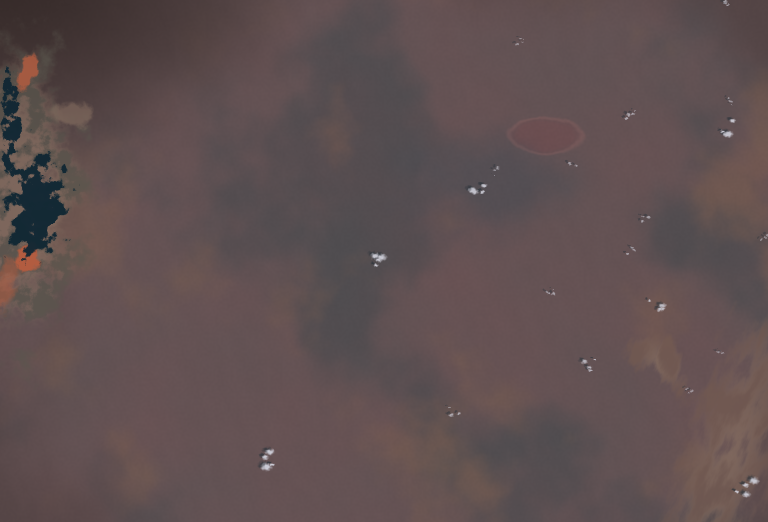
Write a Shadertoy shader that draws this texture.

```glsl
// Hazy mauve-brown drylands from high above: a dark lake, orange dunes, pale salt and tiny clouds.

const vec3 MAUVE  = vec3(0.395, 0.322, 0.328);
const vec3 SLATE  = vec3(0.325, 0.300, 0.312);
const vec3 UMBER  = vec3(0.325, 0.264, 0.266);
const vec3 OCHRE  = vec3(0.450, 0.352, 0.315);
const vec3 CORNER = vec3(0.215, 0.170, 0.165);
const vec3 SALT   = vec3(0.530, 0.435, 0.380);
const vec3 SCRUB  = vec3(0.350, 0.335, 0.300);
const vec3 DUNE   = vec3(0.700, 0.360, 0.250);
const vec3 LAKE   = vec3(0.060, 0.150, 0.200);
const vec3 SHADOW = vec3(0.170, 0.200, 0.230);
const vec3 CLOUD  = vec3(0.800, 0.800, 0.840);

const float CLOUD_CELL = 0.11;
const float CLOUD_CHANCE = 0.42;
const vec2 SHADOW_OFFSET = vec2(-0.006, 0.004);
const float GRAIN = 0.035;

vec2 hash2(vec2 p) {
    vec3 q = fract(p.xyx * vec3(0.1031, 0.1030, 0.0973));
    q += dot(q, q.yzx + 33.33);
    return fract((q.xx + q.yz) * q.zy);
}

float slope(vec2 cell, vec2 offset) {
    float angle = 6.2832 * hash2(cell).x;
    return dot(vec2(cos(angle), sin(angle)), offset);
}

float gradientNoise(vec2 p) {
    vec2 i = floor(p), f = p - i;
    vec2 u = f * f * f * (f * (f * 6.0 - 15.0) + 10.0);
    vec2 e = vec2(1.0, 0.0);
    return mix(mix(slope(i, f), slope(i + e, f - e), u.x),
               mix(slope(i + e.yx, f - e.yx), slope(i + 1.0, f - 1.0), u.x), u.y);
}

float fbm(vec2 p) {
    float sum = 0.0, amp = 0.7;
    for (int i = 0; i < 5; i++) {
        sum += amp * gradientNoise(p);
        p = mat2(1.6, 1.2, -1.2, 1.6) * p + 7.3;
        amp *= 0.5;
    }
    return sum;
}

// Soft ellipse whose rim is broken up by a given noise value
float blot(vec2 p, vec2 centre, vec2 radius, float rough, float soft) {
    float d = length((p - centre) / radius) - 1.0 + rough;
    return 1.0 - smoothstep(-soft, soft, d);
}

vec3 plains(vec2 p) {
    float cool = fbm(p * 2.3 + 3.0) + 0.14 * (p.x - 0.75);
    vec3 col = mix(MAUVE, SLATE, smoothstep(0.0, 0.32, cool));
    col = mix(col, SLATE * vec3(0.92, 1.0, 1.04), 0.7 * blot(p, vec2(0.94, 0.65), vec2(0.13, 0.08), fbm(p * 7.0), 0.7));
    col = mix(col, OCHRE, 0.8 * smoothstep(0.08, 0.38, fbm(p * 3.1 + 17.0)));
    col.r += 0.03 * fbm(p * 4.0 + 41.0);
    // Dim rim, deepest at the upper left
    float rim = length((p - vec2(0.82, 0.42)) / vec2(0.95, 0.72)) + 0.35 * fbm(p * 2.0 + 9.0);
    col = mix(col, UMBER, 0.9 * smoothstep(0.7, 1.05, rim));
    col = mix(col, CORNER, 1.0 - smoothstep(0.0, 0.36, length((p - vec2(0.0, 1.03)) * vec2(0.6, 1.0))));
    // Reddish oval basin with a faint bright rim
    float oval = length((p - vec2(1.05, 0.74)) / vec2(0.07, 0.034)) + 0.3 * fbm(p * 14.0);
    col += vec3(0.03, -0.015, -0.012) * (1.0 - smoothstep(0.7, 1.2, oval));
    col += vec3(0.05, 0.025, 0.02) * (1.0 - smoothstep(0.0, 0.14, abs(oval - 1.0)));
    // Faint curved drainage lines and fine soil grain
    float streak = gradientNoise(vec2(p.x * 42.0 + 16.0 * p.y + 3.0 * fbm(p * 5.0), p.y * 9.0));
    float grain = 0.45 * fbm(p * 28.0) + 0.6 * gradientNoise(p * 170.0) + 0.4 * streak;
    return col * (1.0 + GRAIN * grain);
}

vec3 lakeShore(vec3 col, vec2 p) {
    float coarse = fbm(p * 13.0 + 5.0), fine = fbm(p * 38.0 + 2.0);
    float shore = blot(p, vec2(0.02, 0.63), vec2(0.12, 0.25), 0.9 * coarse + 0.4 * fine, 0.3);
    col = mix(col, mix(SCRUB, SALT, smoothstep(-0.2, 0.3, coarse + fine)), 0.75 * shore);
    col = mix(col, SALT, 0.6 * blot(p, vec2(0.135, 0.785), vec2(0.035, 0.025), coarse + 0.5 * fine, 0.25));
    // Dunes lean to the right
    vec2 q = p - vec2(0.35 * (p.y - 0.6), 0.0);
    col = mix(col, DUNE, 0.85 * blot(q, vec2(-0.04, 0.865), vec2(0.016, 0.036), fine, 0.2));
    col = mix(col, DUNE, blot(p, vec2(0.053, 0.508), vec2(0.023, 0.027), 0.7 * fine, 0.15));
    col = mix(col, DUNE, 0.55 * blot(q, vec2(0.06, 0.45), vec2(0.02, 0.05), fine, 0.4));
    // Broken open water and small ponds above it
    float water = blot(p, vec2(0.07, 0.605), vec2(0.046, 0.082), 1.3 * fine + 0.7 * coarse, 0.12);
    water = max(water, blot(p, vec2(0.025, 0.76), vec2(0.022, 0.09), 0.35 + 2.0 * fine, 0.15));
    return mix(col, LAKE, 0.95 * water);
}

vec3 saltFlats(vec3 col, vec2 p) {
    float wisps = fbm(vec2(p.x * 24.0 - 9.0 * p.y, p.y * 11.0));
    float valley = blot(p - vec2(0.32 * p.y, 0.0), vec2(1.36, 0.13), vec2(0.085, 0.27), 0.2 + 1.6 * wisps, 0.5);
    float pan = blot(p + vec2(0.5 * (p.y - 0.3), 0.0), vec2(1.27, 0.305), vec2(0.045, 0.05), 0.25 + 1.8 * wisps, 0.35);
    return mix(col, mix(OCHRE, SALT, smoothstep(-0.3, 0.3, wisps)), 0.75 * max(valley, pan));
}

// Clustered puffs; x is the cover at p, limited to the right and the lower middle
float clouds(vec2 p) {
    vec2 home = floor(p / CLOUD_CELL);
    p += 0.003 * vec2(gradientNoise(p * 190.0), gradientNoise(p * 190.0 + 31.0));
    float cover = 0.0;
    for (int k = 0; k < 9; k++) {
        vec2 cell = home + vec2(k % 3, k / 3) - 1.0;
        vec2 pick = hash2(cell + 61.0), seat = hash2(cell + 113.0);
        vec2 centre = (cell + seat) * CLOUD_CELL;
        float region = smoothstep(0.5, 1.15, centre.x + 0.35 * (0.5 - centre.y));
        if (pick.x > CLOUD_CHANCE * region) continue;
        float size = mix(0.0035, 0.0105, pick.y * pick.y);
        for (int j = 0; j < 4; j++) {
            vec2 jitter = hash2(cell * 4.0 + float(j) * 17.0 + 200.0) - 0.5;
            float radius = size * (1.0 - 0.18 * float(j));
            float d = length((p - centre - jitter * size * 4.0) * vec2(0.8, 1.15)) / radius;
            cover = max(cover, (1.0 - smoothstep(0.2, 1.1, d)) * mix(0.5, 1.0, pick.y));
        }
    }
    return cover;
}

void mainImage(out vec4 fragColor, in vec2 fragCoord) {
    vec2 p = fragCoord / iResolution.y;
    vec3 col = saltFlats(lakeShore(plains(p), p), p);
    col = mix(col, SHADOW, 0.75 * clouds(p - SHADOW_OFFSET));
    col = mix(col, CLOUD, clouds(p));
    fragColor = vec4(col, 1.0);
}
```
